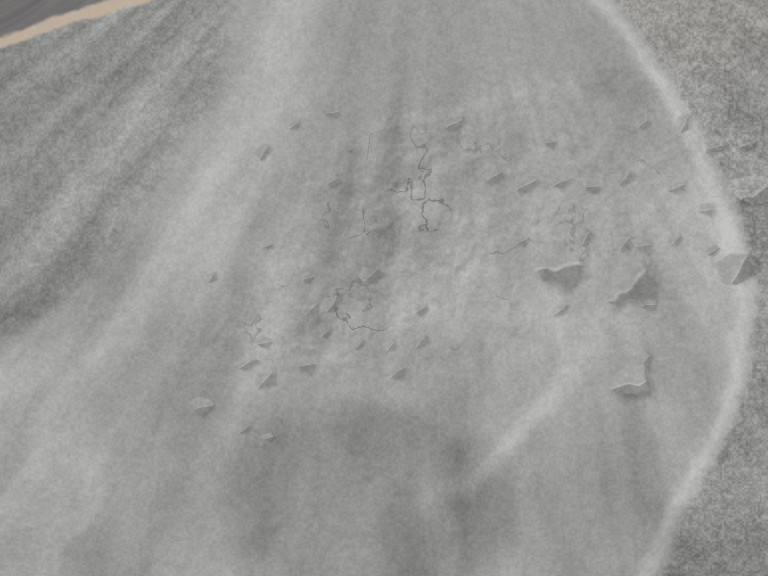
A Shadertoy shader for this texture:

```glsl
// A slumped heap of pale grey rock dust: smooth fanning slopes, a crumbled scar
// and scattered broken stones. Broad tones come from soft regions, the surface
// from noise relief lit from the upper left, the stones from jittered polygons.

#define BASE_TONE 0.607
#define STREAK_GAIN 0.20
#define PATCH_GAIN 0.17
#define RELIEF_GAIN 0.62
#define GRAIN_GAIN 0.085
#define CRACK_DEPTH 0.13
#define LIGHT_DIR vec2(-0.5, 0.86)
#define DUST_TINT vec3(1.0, 1.002, 0.994)
#define SAND_COLOUR vec3(0.77, 0.70, 0.62)

float hash(vec2 p) {
    vec3 q = fract(p.xyx * 0.1031);
    q += dot(q, q.yzx + 33.33);
    return fract((q.x + q.y) * q.z);
}

float noise(vec2 p) {
    vec2 i = floor(p), f = fract(p);
    f = f * f * (3.0 - 2.0 * f);
    return mix(mix(hash(i), hash(i + vec2(1, 0)), f.x),
               mix(hash(i + vec2(0, 1)), hash(i + vec2(1, 1)), f.x), f.y);
}

float fbm(vec2 p) {
    float sum = 0.0, amp = 0.52;
    for (int i = 0; i < 5; i++) {
        sum += amp * noise(p);
        p = mat2(0.8, 0.6, -0.6, 0.8) * p * 2.03 + 17.3;
        amp *= 0.5;
    }
    return sum;
}

// Soft elliptical region
float blob(vec2 p, vec2 centre, vec2 radius) {
    vec2 q = (p - centre) / radius;
    return exp(-dot(q, q));
}

// Surface height: lumps broken by creases
float height(vec2 p) {
    vec2 w = p + 0.025 * vec2(noise(p * 17.0), noise(p * 17.0 + 40.0));
    return 0.65 * fbm(w * 19.0) + 0.5 * abs(fbm(w * 11.0 + 8.0) - 0.5);
}

// Convex stone outline, negative inside
float polygon(vec2 q, vec2 id) {
    float d = -1.0;
    for (int k = 0; k < 6; k++) {
        float r = hash(id + float(k) * 7.1);
        float a = (float(k) + 0.8 * r) * 1.0472;
        d = max(d, dot(q, vec2(cos(a), sin(a))) - 0.6 - 0.35 * fract(r * 9.7));
    }
    return d;
}

// Where stones gather: large ones on the right, small ones round the scar
float stoneDensity(vec2 p, float large) {
    float few = 0.9 * blob(p, vec2(1.10, 0.58), vec2(0.15, 0.24));
    float many = 0.6 * blob(p, vec2(0.57, 0.40), vec2(0.20, 0.12))
               + 0.45 * blob(p, vec2(0.80, 0.68), vec2(0.25, 0.12))
               + 0.4 * blob(p, vec2(1.12, 0.64), vec2(0.13, 0.22));
    return mix(many, few, large);
}

// Draws one layer of stones over the given tone
float addStones(float tone, vec2 p, float cell, float large) {
    vec2 home = floor(p / cell);
    for (int j = -1; j <= 1; j++)
    for (int i = -1; i <= 1; i++) {
        vec2 id = home + vec2(i, j);
        vec2 seed = id + 31.0 * large + 50.0;
        vec2 centre = (id + 0.25 + 0.5 * vec2(hash(seed), hash(seed + 9.0))) * cell;
        if (hash(seed + 21.0) > stoneDensity(centre, large)) continue;
        float radius = cell * mix(0.22, 0.44, hash(seed + 3.0));
        float turn = 1.2 * hash(seed + 5.0) - 0.3;
        vec2 q = (p - centre) / radius;
        q += 0.22 * (vec2(noise(p * 55.0), noise(p * 55.0 + 30.0)) - 0.5);
        q = mat2(cos(turn), -sin(turn), sin(turn), cos(turn)) * q;
        q.y *= 1.35;
        float soft = 1.2 / (iResolution.y * radius) + 0.03;
        float d = polygon(q, seed);
        float shadow = smoothstep(0.25, -0.3, polygon(q - vec2(0.22, -0.28), seed));
        float side = smoothstep(-0.06, 0.06, dot(q, vec2(0.35, -0.94)) - 0.22);
        float rim = smoothstep(0.12, 0.0, abs(dot(q, vec2(0.35, -0.94)) - 0.16));
        float face = 0.635 - 0.11 * side + 0.05 * rim + 0.12 * (fbm(p * 40.0) - 0.5);
        tone -= 0.12 * shadow * mix(0.7, 1.0, large);
        tone = mix(tone, face, smoothstep(soft, -soft, d) * mix(0.7, 0.95, large));
    }
    return tone;
}

void mainImage(out vec4 fragColor, in vec2 fragCoord) {
    vec2 p = fragCoord / iResolution.y;
    p.x += 0.6667 - 0.5 * iResolution.x / iResolution.y;
    vec2 w = p + 0.09 * (vec2(fbm(p * 6.0), fbm(p * 6.0 + 50.0)) - 0.5);

    // Signed distances to the slope edges
    float leftEdge = (w.y - 0.43 - 3.1 * w.x * w.x) / sqrt(1.0 + 38.0 * w.x * w.x);
    float rightEdge = w.x - 1.31 + 0.83 * (w.y - 0.45) * (w.y - 0.45);
    float spur = dot(w - vec2(0.75, 0.11), vec2(0.66, -0.75));
    float scar = w.y - 0.74 - 0.25 * (w.x - 0.57);
    float leftSlope = smoothstep(-0.015, 0.03, leftEdge);
    float rightSlope = smoothstep(-0.005, 0.015, rightEdge);
    float smoothTop = smoothstep(-0.01, 0.05, scar) * (1.0 - leftSlope);

    // Streaks fanning down the heap, and broad patches
    float fan = (p.x - 0.75) / (1.4 - p.y);
    float streak = fbm(vec2(fan * 15.0, p.y * 3.0) + 0.8 * fbm(p * 7.0)) - 0.5;
    float tone = BASE_TONE + STREAK_GAIN * streak * (1.0 - 0.6 * smoothTop);
    tone += PATCH_GAIN * (fbm(p * 4.5 + 3.0) - 0.5) * (1.0 - 0.5 * smoothTop);

    // Light and dark regions
    tone += 0.075 * exp(-pow((leftEdge + 0.08) / 0.05, 2.0));
    tone -= 0.065 * leftSlope + 0.075 * rightSlope;
    tone += 0.085 * exp(-pow((rightEdge + 0.022) / 0.018, 2.0));
    tone += 0.03 * exp(-pow(scar / 0.012, 2.0)) * blob(p, vec2(0.78, 0.8), vec2(0.22));
    float spurSpan = smoothstep(0.70, 0.78, p.x) * smoothstep(1.08, 0.96, p.x);
    tone += 0.06 * spurSpan * exp(-pow((spur + 0.015) / 0.018, 2.0));
    tone -= 0.05 * smoothstep(0.0, 0.02, spur) * blob(p, vec2(1.02, 0.12), vec2(0.22, 0.2));
    tone -= 0.075 * smoothstep(0.3, 0.55, blob(w, vec2(0.64, 0.12), vec2(0.26, 0.19)));
    tone -= 0.045 * blob(w, vec2(0.59, 0.57), vec2(0.08, 0.09));

    // Relief and cracks, strongest on the crumbled scar
    float crumble = blob(w, vec2(0.74, 0.62), vec2(0.19, 0.17))
                  + 0.9 * blob(w, vec2(0.55, 0.42), vec2(0.16, 0.08))
                  + 0.5 * blob(w, vec2(1.08, 0.65), vec2(0.16, 0.22));
    crumble = min(crumble, 1.0) * (1.0 - 0.8 * smoothTop);
    float rough = 0.16 + 0.9 * crumble + 0.25 * leftSlope + 0.5 * rightSlope;
    float lit = height(p) - height(p + 0.007 * LIGHT_DIR);
    tone += RELIEF_GAIN * rough * clamp(lit, -0.16, 0.14);
    float crack = smoothstep(0.022, 0.004, abs(fbm(w * 13.0 + 70.0) - 0.5));
    tone -= CRACK_DEPTH * crack * crumble * smoothstep(0.5, 0.65, noise(p * 16.0));

    tone = addStones(tone, p, 0.055, 0.0);
    tone = addStones(tone, p, 0.15, 1.0);

    // Fine grit
    float grit = 0.7 * noise(p * 290.0) + 0.5 * noise(p * 135.0 + 9.0) - 0.6;
    tone += GRAIN_GAIN * grit * (0.8 + 0.5 * leftSlope + 1.1 * rightSlope);
    vec3 colour = clamp(tone, 0.3, 0.76) * DUST_TINT;

    // Far corner: dark ground behind a sandy crest, warm grit on the right
    float crest = p.y - 0.925 - 0.28 * p.x - 0.03 * (fbm(p * 14.0) - 0.5);
    float corner = smoothstep(0.31, 0.26, p.x);
    colour = mix(colour, vec3(0.45, 0.44, 0.44) + 0.15 * streak, corner * smoothstep(0.012, 0.02, crest));
    colour = mix(colour, SAND_COLOUR, 0.85 * corner * smoothstep(0.014, 0.005, abs(crest - 0.006)));
    colour += vec3(0.05, 0.04, 0.03) * rightSlope * smoothstep(0.75, 1.0, p.y);

    fragColor = vec4(colour, 1.0);
}
```
